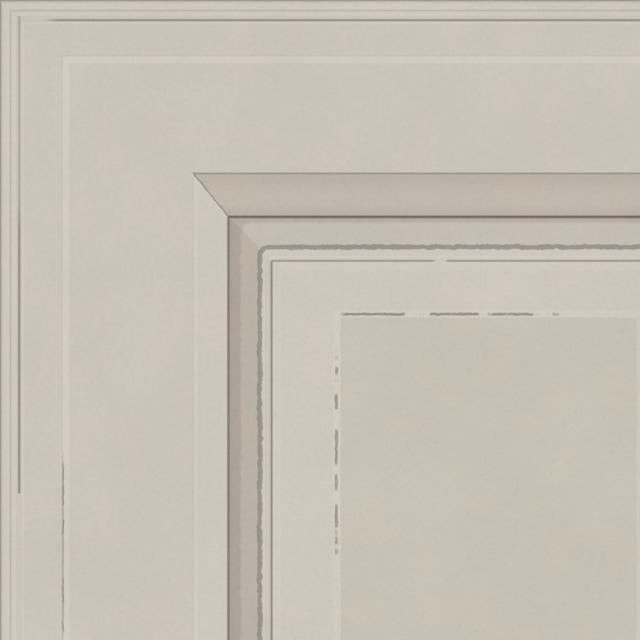
Give the GLSL for this texture, as a Shadertoy shader.

```glsl
// Corner of a cream painted cabinet door: mitred bevel, raised panel and worn glaze lines.

const vec3 CREAM = vec3(0.790, 0.770, 0.725);
const vec3 LIGHT = vec3(0.825, 0.808, 0.762);
const vec3 PANEL = vec3(0.777, 0.760, 0.712);
const vec3 TAUPE = vec3(0.725, 0.697, 0.652);
const vec3 SHADE = vec3(0.655, 0.625, 0.588);
const vec3 GLAZE = vec3(0.560, 0.540, 0.515);
const vec3 CREVICE = vec3(0.440, 0.410, 0.390);

float hash(vec2 p) {
    vec3 h = fract(p.xyx * vec3(0.1031, 0.1030, 0.0973));
    h += dot(h, h.yzx + 33.33);
    return fract((h.x + h.y) * h.z);
}

float noise(vec2 p) {
    vec2 i = floor(p), f = fract(p);
    f = f * f * (3.0 - 2.0 * f);
    return mix(mix(hash(i), hash(i + vec2(1, 0)), f.x),
               mix(hash(i + vec2(0, 1)), hash(i + vec2(1, 1)), f.x), f.y);
}

float fbm(vec2 p) {
    float sum = 0.0, gain = 0.5;
    for (int i = 0; i < 4; i++) {
        sum += gain * noise(p);
        p = p * 2.03 + 7.1;
        gain *= 0.5;
    }
    return sum;
}

// Signed inset from an L-shaped edge with a rounded corner; positive inside.
float inset(vec2 p, vec2 corner, float radius) {
    vec2 v = radius - (p - corner);
    return radius - length(max(v, 0.0)) - min(max(v.x, v.y), 0.0);
}

float stepSoft(float d, float soft) { return smoothstep(-soft, soft, d); }

float span(float t, float a, float b, float soft) {
    return stepSoft(t - a, soft) * stepSoft(b - t, soft);
}

float stroke(float d, float halfWidth, float soft) {
    return stepSoft(halfWidth - abs(d), soft);
}

// Broken wear mask along a line.
float wear(float t, float seed, float amount) {
    return smoothstep(1.0 - amount, 1.12 - amount, fbm(vec2(t * 45.0, seed)));
}

void mainImage(out vec4 fragColor, in vec2 fragCoord) {
    vec2 uv = fragCoord / iResolution.xy;
    vec2 p = vec2(uv.x, 1.0 - uv.y);              // measured from the top left
    float s = max(0.0013, 0.8 / iResolution.y);
    float rough = (fbm(p * 130.0) - 0.47) * 0.005;
    vec3 col = CREAM;

    // Outer rim mouldings
    float rim = min(p.x, p.y);
    col = mix(col, LIGHT, 0.5 * stroke(rim - 0.010, 0.004, s));
    col = mix(col, SHADE, 0.45 * stroke(rim - 0.0165, 0.0008, s));
    col = mix(col, LIGHT, 0.6 * stroke(rim - 0.022, 0.0025, s));
    col = mix(col, GLAZE, 0.75 * stroke(rim - 0.001, 0.0012, s));
    float topGroove = stroke(p.y - 0.0315, 0.0017, s) * smoothstep(0.065, 0.095, p.x);
    float sideGroove = stroke(p.x - 0.030, 0.0018, s) * span(p.y, 0.025, 0.771, s);
    col = mix(col, GLAZE, 0.85 * topGroove);
    col = mix(col, GLAZE, sideGroove * mix(0.45, 0.9, smoothstep(0.31, 0.37, p.y)));
    col = mix(col, LIGHT, 0.6 * stroke(rim - 0.036, 0.0015, s));

    // Raised line around the flat frame
    float ridge = inset(p, vec2(0.097, 0.087), 0.004);
    col = mix(col, LIGHT, 0.75 * stroke(ridge - 0.006, 0.0055, 2.0 * s));
    col = mix(col, SHADE, 0.18 * stroke(ridge, 0.0008, s));
    float ridgeWear = span(p.y, 0.72, 0.995, 0.02) * (0.6 + 0.4 * wear(p.y, 3.0, 0.6));
    col = mix(col, GLAZE, 0.85 * ridgeWear * stroke(p.x - 0.0985 + rough * 0.4, 0.0014, s));

    // Mitred bevel: shaded top arm, bright left arm
    vec2 b = p - vec2(0.302, 0.271);
    float miter = b.x * 1.22 - b.y;
    float bevelTop = span(b.y, 0.0, 0.067, s) * stepSoft(miter, s);
    float bevelLeft = span(b.x, 0.0, 0.055, s) * stepSoft(-miter, s);
    vec3 bevelTone = mix(TAUPE, CREAM, 0.4 * smoothstep(0.005, 0.035, b.y));
    bevelTone = mix(bevelTone, SHADE, 0.35 * smoothstep(0.045, 0.067, b.y));
    col = mix(col, bevelTone, bevelTop);
    col = mix(col, LIGHT, bevelLeft * (0.3 + 0.4 * stroke(b.x - 0.004, 0.003, s)));
    col = mix(col, GLAZE, 0.75 * stroke(b.y, 0.0014, s) * stepSoft(b.x, s));
    col = mix(col, SHADE, 0.22 * stroke(b.x, 0.0007, s) * stepSoft(b.y, s));
    col = mix(col, GLAZE, 0.8 * stroke(miter + rough, 0.0017, s) * span(b.x, 0.0, 0.054, s));

    // Recessed cove between the bevel and the raised panel
    float well = inset(p, vec2(0.357, 0.339), 0.001);
    float inWell = stepSoft(well, s);
    float leftArm = stepSoft((p.y - 0.339) - (p.x - 0.357), 0.004);
    col = mix(col, mix(mix(TAUPE, CREAM, 0.65), TAUPE, leftArm), inWell);
    float cove = inset(p, vec2(0.376, 0.346), 0.025) + rough;
    col = mix(col, SHADE, inWell * stepSoft(-cove, 2.5 * s) * mix(0.4, 0.75, leftArm));
    col = mix(col, CREVICE, stroke(well, 0.0021, s) * mix(0.95, 0.7, leftArm));
    col = mix(col, SHADE, 0.35 * span(well, 0.002, 0.009, 0.003));

    // Rough glazed groove, bead and fine line framing the panel
    float groove = inset(p, vec2(0.406, 0.386), 0.014) + rough;
    col = mix(col, mix(CREAM, LIGHT, 0.35), stepSoft(groove, s));
    col = mix(col, GLAZE, 0.8 * stroke(groove, 0.0037, s));
    float bead = inset(p, vec2(0.4245, 0.4075), 0.003);
    float gap = span(p.x, 0.678, 0.698, 0.004) * (1.0 - leftArm);
    col = mix(col, TAUPE, 0.6 * leftArm * span(bead, -0.009, 0.0, s));
    col = mix(col, LIGHT, 0.65 * stroke(bead + 0.006, 0.002, s));
    col = mix(col, mix(GLAZE, CREVICE, 0.35 * leftArm), 0.8 * (1.0 - gap) * stroke(bead, 0.0014, s));
    col = mix(col, LIGHT, 0.35 * span(bead, 0.003, 0.015, 2.0 * s));

    // Central field with a pale border and broken glaze
    float field = inset(p, vec2(0.520, 0.484), 0.001);
    col = mix(col, PANEL, stepSoft(field - 0.012, s));
    col = mix(col, LIGHT, 0.65 * stroke(field - 0.006 + rough, 0.0058, s));
    float topWear = span(p.x, 0.535, 0.887, 0.006) * wear(p.x, 9.0, 0.62);
    float sideWear = span(p.y, 0.555, 0.910, 0.015) * wear(p.y, 17.0, 0.62);
    col = mix(col, GLAZE, 0.85 * topWear * stroke(p.y - 0.491 + rough * 0.5, 0.0021, s));
    col = mix(col, GLAZE, 0.75 * sideWear * stroke(p.x - 0.5255 + rough * 0.6, 0.0023, s));
    col = mix(col, LIGHT, 0.5 * stepSoft(p.x - 0.995, s) * stepSoft(p.y - 0.495, s));

    // Mottled paint, faint warm patches and fine grain
    col += (fbm(p * 9.0) - 0.47) * 0.022;
    col += vec3(0.010, 0.0, -0.002) * smoothstep(0.5, 0.8, noise(p * 24.0 + 5.0));
    col += (noise(p * 260.0) - 0.5) * 0.014;
    fragColor = vec4(clamp(col, 0.0, 1.0), 1.0);
}
```
